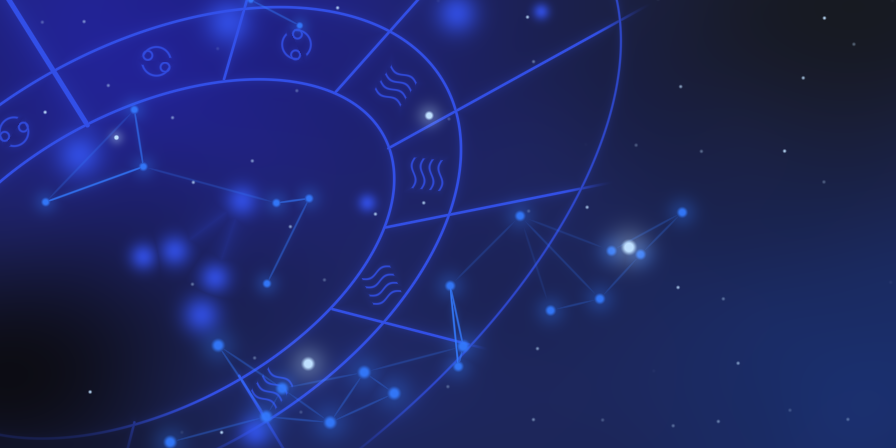
A WebGL 2 fragment shader for this background:

```glsl
#version 300 es
precision highp float;
// Night sky with a tilted wheel of rings and spokes, linked glowing nodes and stars.
// Sheared ellipses give the rings, segment distances the links, a hashed grid
// the small stars; soft pools and gradient noise shade the sky.
uniform vec2 u_resolution;
out vec4 fragColor;

// Colours
const vec3 NAVY = vec3(.11, .14, .33), VIOLET = vec3(.13, .13, .57),
  NIGHT = vec3(.05, .05, .08), DUSK = vec3(.09, .1, .13), AZURE = vec3(.1, .19, .44),
  LINE_BLUE = vec3(.2, .32, .93), NODE_BLUE = vec3(.2, .48, 1), STAR_WHITE = vec3(.75, .88, 1);
// Sizes, in canvas heights
const float RING_WIDTH = .0024, LINK_WIDTH = .0017, STAR_CELL = .155,
  STAR_RADIUS = .006, MARK_RADIUS = .032, MOTTLE = .15;

// Spokes: outer end, inner end
const vec4 SPOKES[] = vec4[](vec4(-.09, 1.176, .195, .721), vec4(.58, 1.1, .5, .823),
  vec4(1.05, 1.132, .747, .792), vec4(1.458, .995, .867, .669), vec4(1.372, .594, .859, .492),
  vec4(1.094, .219, .742, .31), vec4(.7, -.113, .534, .161), vec4(.27, -.06, .3, .057));
// Constellation paths: position, strength of the link to the next node
const vec3 WEST[] = vec3[](vec3(.32, .628, .7), vec3(.3, .755, .3), vec3(.102, .549, .9),
  vec3(.32, .628, .3), vec3(.617, .547, .7), vec3(.69, .557, .5), vec3(.596, .367, 0));
const vec3 EAST[] = vec3[](vec3(1.005, .362, .9), vec3(1.034, .227, .7), vec3(1.023, .182, 1),
  vec3(1.005, .362, .25), vec3(1.161, .518, .2), vec3(1.365, .44, .3), vec3(1.523, .526, .3),
  vec3(1.43, .432, .3), vec3(1.339, .333, .25), vec3(1.161, .518, .15),
  vec3(1.229, .307, .3), vec3(1.339, .333, 0));
const vec3 SOUTH[] = vec3[](vec3(1.034, .227, .3), vec3(.813, .169, .4), vec3(.88, .122, .4),
  vec3(.737, .057, .4), vec3(.813, .169, .35), vec3(.63, .133, .35), vec3(.737, .057, .4),
  vec3(.594, .07, .5), vec3(.487, .229, .4), vec3(.63, .133, .35), vec3(.594, .07, .4),
  vec3(.38, .013, 0));
// Blurred lights and bright stars: position, radius
const vec3 LIGHTS[] = vec3[](vec3(.32, .427, .03), vec3(.39, .44, .034), vec3(.54, .552, .035),
  vec3(.48, .38, .034), vec3(.45, .297, .042), vec3(.82, .547, .02), vec3(.177, .654, .05),
  vec3(1.02, .97, .045), vec3(.51, .95, .05), vec3(.57, .036, .035), vec3(1.208, .974, .018));
const vec3 BEACONS[] = vec3[](vec3(1.404, .448, .017), vec3(.688, .188, .015),
  vec3(.958, .742, .01), vec3(.26, .693, .006));

vec2 hash2(vec2 p) {
  vec3 h = fract(p.xyx * vec3(.1031, .103, .0973));
  h += dot(h, h.yzx + 33.33);
  return fract((h.xx + h.yz) * h.zy);
}
float corner(vec2 i, vec2 f, vec2 o) { return dot(hash2(i + o + 50.) * 2. - 1., f - o); }
float gradientNoise(vec2 p) {
  vec2 i = floor(p), f = fract(p), u = f * f * (3. - 2. * f), e = vec2(1, 0);
  return mix(mix(corner(i, f, e.yy), corner(i, f, e.xy), u.x),
             mix(corner(i, f, e.yx), corner(i, f, e.xx), u.x), u.y);
}
float pool(vec2 p, vec2 c, vec2 r) { p = (p - c) / r; return exp(-dot(p, p)); }
float stroke(float d, float w) {
  float aa = .6 / u_resolution.y;
  return .85 * (1. - smoothstep(w - aa, w + aa + .001, d)) + .25 * exp(-d / (4. * w));
}
// x: distance to the segment, y: position along it
vec2 segment(vec2 p, vec2 a, vec2 b) {
  vec2 d = b - a;
  float t = clamp(dot(p - a, d) / dot(d, d), 0., 1.);
  return vec2(length(p - a - d * t), t);
}
// Distance to the outline of an ellipse sheared upward
float ring(vec2 p, vec2 c, vec2 size, float shear) {
  p -= c;
  vec2 q = vec2(p.x, p.y - shear * p.x) / size, g = q / size;
  g.x -= shear * g.y;
  return abs(length(q) - 1.) * length(q) / max(length(g), .001);
}
float node(float d, float r) {
  return .75 * (1. - smoothstep(r * .4, r * 1.2, d)) + .3 * exp(-d * d / (r * r * 7.));
}
// x: link, y: nodes at both ends
vec2 link(vec2 p, vec3 a, vec3 b, float r) {
  float ends = min(length(p - a.xy), length(p - b.xy));
  return vec2(a.z * stroke(segment(p, a.xy, b.xy).x, LINK_WIDTH), node(ends, r));
}
// Mirrored arcs with small eyes, or a row of wavy bars
float curl(vec2 p, float turn, bool bars) {
  float c = cos(turn), s = sin(turn);
  p = mat2(c, -s, s, c) * p;
  float wave = p.x + .006 * sin(p.y * 90.);
  float bar = max(abs(mod(wave, .02) - .01), max(abs(wave) - .03, abs(p.y) - MARK_RADIUS));
  p *= p.y < 0. ? -1. : 1.;
  float eye = abs(length(p - vec2(-.02, .012)) - .01);
  float arc = max(abs(length(p) - MARK_RADIUS), .012 - p.y);
  return stroke(bars ? bar : min(eye, arc), .0018);
}

void main() {
  vec2 p = gl_FragCoord.xy / u_resolution.y;
  // Sky
  vec3 col = mix(NAVY, VIOLET, pool(p, vec2(.33, .9), vec2(.72, .46)));
  col = mix(col, AZURE, .85 * pool(p, vec2(1.95, .15), vec2(.5, .4)));
  col = mix(col, DUSK, pool(p, vec2(1.9, 1), vec2(.56, .38)));
  col = mix(col, NIGHT, pool(p, vec2(.02, .16), vec2(.42, .27)));
  col = mix(col, LINE_BLUE, .16 * pool(p, vec2(.7, .1), vec2(.3, .14)));
  col *= 1. + MOTTLE * gradientNoise(p * 3.);
  // Rings, spokes and marks
  float inner = ring(p, vec2(.336, .422), vec2(.544, .359), .328);
  float outer = ring(p, vec2(.326, .432), vec2(.703, .5), .333);
  float rim = ring(p, vec2(.326, .427), vec2(1.06, .723), .4545);
  float lit = mix(.2, 1., smoothstep(.03, .22, p.y + .15 * p.x));
  float wheel = stroke(min(inner, outer), RING_WIDTH);
  for (int i = 0; i < 8; i++) {
    vec2 s = segment(p, SPOKES[i].xy, SPOKES[i].zw);
    wheel = max(wheel, stroke(s.x, i == 0 ? .005 : RING_WIDTH) * smoothstep(0., .25, s.y));
  }
  for (int i = 0; i < 7; i++) {
    float t = 2.07 - .53 * float(i), x = .624 * cos(t);
    vec2 q = p - vec2(.33 + x, .427 + .33 * x + .43 * sin(t));
    wheel = max(wheel, .8 * curl(q, t * 2., i > 2));
  }
  wheel = max(wheel * lit, .75 * stroke(rim, .002) * smoothstep(.7, 1., p.x));
  col = mix(col, LINE_BLUE, .95 * min(wheel, 1.));
  // Blurred lights and beams between the first few
  float haze = 0.;
  for (int i = 0; i < 11; i++) {
    haze = max(haze, pool(p, LIGHTS[i].xy, LIGHTS[i].zz));
    if (i < 4) haze = max(haze, .25 * exp(-segment(p, LIGHTS[i].xy, LIGHTS[i + 1].xy).x / .02));
  }
  col = mix(col, LINE_BLUE, .85 * haze);
  // Constellations
  vec2 net = link(p, vec3(.56, 1, .5), vec3(.669, .943, 0), .008);
  for (int i = 1; i < 7; i++) net = max(net, link(p, WEST[i - 1], WEST[i], .01));
  for (int i = 1; i < 12; i++) {
    net = max(net, link(p, EAST[i - 1], EAST[i], .012));
    net = max(net, link(p, SOUTH[i - 1], SOUTH[i], .015));
  }
  col = mix(col, NODE_BLUE, max(.85 * net.x, .9 * net.y));
  // Small stars, one at most per cell, then bright ones
  vec2 cell = floor(p / STAR_CELL), rnd = hash2(cell + 7.);
  vec2 spot = (cell + .1 + .8 * hash2(cell + 31.)) * STAR_CELL;
  float star = step(.4, rnd.x) * rnd.y * (1. - smoothstep(0., STAR_RADIUS, length(p - spot)));
  for (int i = 0; i < 4; i++) star = max(star, node(length(p - BEACONS[i].xy), BEACONS[i].z));
  fragColor = vec4(mix(col, STAR_WHITE, min(star, 1.)), 1);
}
```
